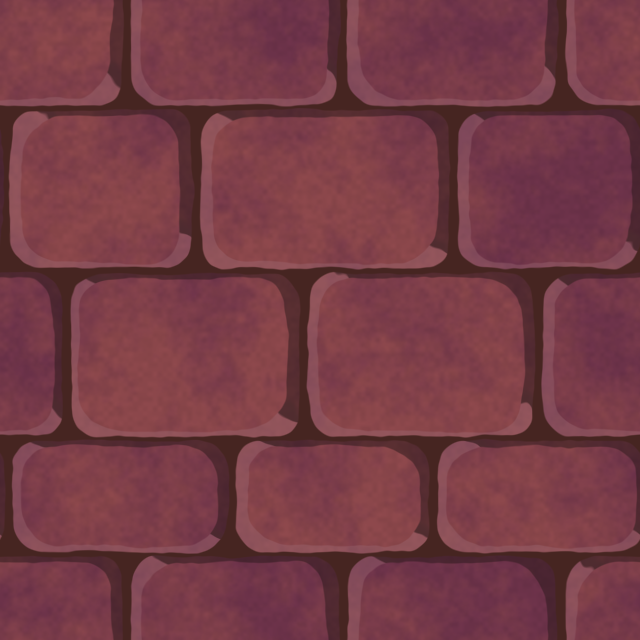
Reproduce this texture procedurally as a Shadertoy shader.

```glsl
// Painted wall of rounded plum-red stones in four uneven courses with dark mortar.

const float courseY[5] = float[5](0.134, 0.315, 0.577, 0.832, 1.134);

// Left edges of the three stones in each course, bottom course first
const vec3 jointX[4] = vec3[4](
    vec3(0.013, 0.363, 0.677), vec3(0.104, 0.475, 0.841),
    vec3(0.010, 0.307, 0.709), vec3(0.199, 0.536, 0.878));

// How far each stone leans from rust towards plum
const vec3 plumTint[4] = vec3[4](
    vec3(0.45, 0.25, 0.40), vec3(0.25, 0.20, 0.75),
    vec3(0.30, 0.18, 0.75), vec3(0.62, 0.75, 0.40));

float hash(vec2 p) {
    vec3 q = fract(p.xyx * 0.1031);
    q += dot(q, q.yzx + 33.33);
    return fract((q.x + q.y) * q.z);
}

float noise(vec2 p) {
    vec2 i = floor(p), f = fract(p);
    f = f * f * (3.0 - 2.0 * f);
    return mix(mix(hash(i), hash(i + vec2(1, 0)), f.x),
               mix(hash(i + vec2(0, 1)), hash(i + vec2(1, 1)), f.x), f.y);
}

float fbm(vec2 p) {
    float sum = 0.0, amp = 0.533;
    for (int i = 0; i < 4; i++) {
        sum += amp * noise(p);
        p = mat2(1.6, 1.2, -1.2, 1.6) * p + 17.3;
        amp *= 0.5;
    }
    return sum;
}

// Box between two corners, with uneven corner radii and sides that taper inward
float stoneShape(vec2 p, vec2 lo, vec2 hi, float radius, float taper, vec2 seed) {
    vec2 q = p - 0.5 * (lo + hi), h = 0.5 * (hi - lo);
    float r = radius * (0.75 + 0.5 * hash(seed + 3.0 * step(0.0, q)));
    float bow = q.y / h.y;
    h.x -= taper * bow * bow;
    vec2 a = abs(q) - h + r;
    return min(max(a.x, a.y), 0.0) + length(max(a, 0.0)) - r;
}

float cover(float d) {
    float px = 1.0 / iResolution.y;
    return 1.0 - smoothstep(-px, px, d);
}

void mainImage(out vec4 fragColor, in vec2 fragCoord) {
    vec2 uv = fragCoord / iResolution.xy;

    // Find the course and the stone, wrapping at the canvas edges
    if (uv.y < courseY[0]) uv.y += 1.0;
    int row = 0;
    for (int i = 1; i < 4; i++) if (uv.y >= courseY[i]) row = i;
    vec3 joints = jointX[row];
    if (uv.x < joints.x) uv.x += 1.0;
    int col = int(uv.x >= joints.y) + int(uv.x >= joints.z);

    vec2 lo = vec2(joints[col], courseY[row]);
    vec2 hi = vec2(col < 2 ? joints[col + 1] : joints.x + 1.0, courseY[row + 1]);
    vec2 id = vec2(col, row) * 13.0 + 5.0;
    vec2 p = uv - lo;
    vec2 size = hi - lo;
    vec2 q = 2.0 * p / size - 1.0;

    // Hand-cut outline and the smaller flat face inside it
    float chips = 0.005 * noise(p * 24.0 + id) + 0.002 * noise(p * 75.0 + id);
    float outer = stoneShape(p, vec2(0.0045, 0.0025), size - vec2(0.0045, 0.0025),
                             0.038, 0.005, id) + chips - 0.002;
    vec2 bevelLo = vec2(0.018 + 0.008 * hash(id + 1.0), 0.012);
    vec2 bevelHi = vec2(0.016 + 0.010 * hash(id + 2.0), 0.012);
    float wobble = 0.007 * noise(p * 19.0 + id + 40.0) + 0.002 * noise(p * 80.0 + id);
    float inner = stoneShape(p, bevelLo, size - bevelHi, 0.050, 0.007, id + 7.0)
                + wobble - 0.004;

    // Mottled pigment: broad plum washes, warm patches and fine grain
    float wash = fbm(p * 9.0 + id);
    float grain = fbm(p * 48.0 + id + 60.0);
    float plum = plumTint[row][col] + 1.3 * (wash - 0.5) + 0.7 * (grain - 0.5) + 0.1 * q.y;
    vec3 face = mix(vec3(0.54, 0.275, 0.29), vec3(0.42, 0.195, 0.285), clamp(plum, 0.0, 1.0));
    face *= 0.96 + 0.08 * noise(p * 130.0 + id);

    // Bevel: light on the left and bottom, shade on the top and right
    float side = q.x + q.y - 0.12 - 0.22 * hash(id + 4.0) + 0.12 * (noise(p * 60.0) - 0.5);
    vec3 light = mix(face, vec3(0.62, 0.42, 0.46), 0.38);
    float dab = 1.0 - smoothstep(0.08, 0.22, side);
    vec3 shade = mix(face * 0.68, vec3(0.29, 0.17, 0.18), 0.25 + 0.4 * dab);
    vec3 bevel = mix(light, shade, smoothstep(-0.02, 0.02, side));

    vec3 color = mix(vec3(0.275, 0.145, 0.128), bevel, cover(outer));
    color = mix(color, face, cover(max(inner, outer)));
    fragColor = vec4(color, 1.0);
}
```
